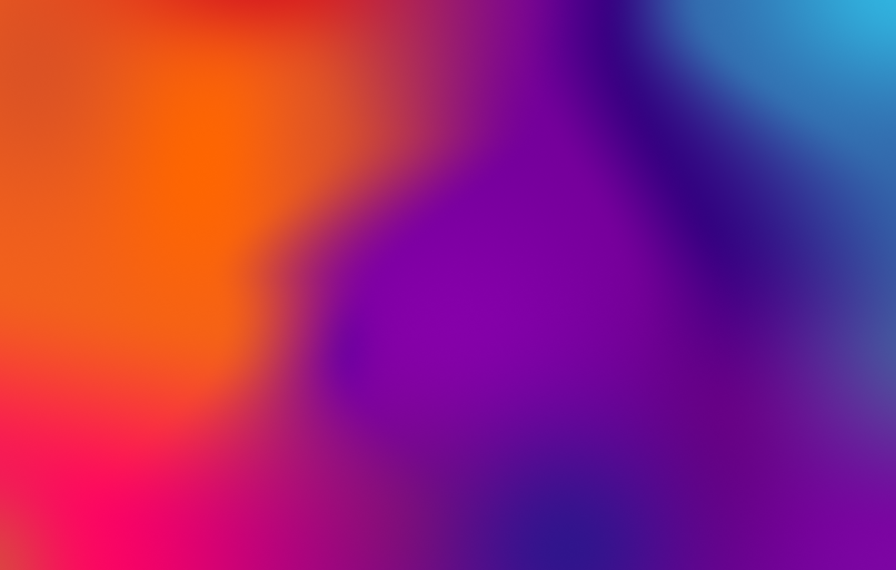
A Shadertoy shader for this background:

```glsl
// Soft elliptical falloff, 1 at the centre
float glow(vec2 p, vec2 centre, vec2 radius) {
    vec2 d = (p - centre) / radius;
    return exp(-dot(d, d));
}

// Sine hash, used for dithering
float hash(vec2 p) {
    return fract(sin(dot(p, vec2(12.9898, 78.233))) * 43758.5453);
}

// Orange field with a red top and a pink lower corner
vec3 warmColor(vec2 p) {
    vec3 col = mix(vec3(0.95, 0.38, 0.11), vec3(1.0, 0.40, 0.0), glow(p, vec2(0.34, 0.72), vec2(0.16, 0.26)));
    col = mix(col, vec3(0.83, 0.30, 0.18), smoothstep(0.38, 0.70, p.x) * smoothstep(0.40, 0.60, p.y));
    col = mix(col, vec3(0.84, 0.31, 0.15), 0.8 * glow(p, vec2(0.06, 0.88), vec2(0.18, 0.22)));
    col = mix(col, vec3(0.84, 0.10, 0.12), 0.95 * glow(p, vec2(0.47, 1.04), vec2(0.28, 0.11)));
    float pink = 1.0 - smoothstep(0.08, 0.48, p.y + 0.2 * (p.x - 0.15));
    col = mix(col, vec3(1.0, 0.01, 0.39), pink);
    return mix(col, vec3(0.82, 0.34, 0.22), 0.8 * glow(p, vec2(-0.03, -0.02), vec2(0.13, 0.18)));
}

// Purple field with violet, plum and indigo pools
vec3 purpleColor(vec2 p) {
    vec3 col = mix(vec3(0.45, 0.0, 0.60), vec3(0.53, 0.0, 0.67), glow(p, vec2(0.80, 0.39), vec2(0.28, 0.26)));
    col = mix(col, vec3(0.41, 0.0, 0.51), 0.9 * glow(p, vec2(1.27, 0.22), vec2(0.16, 0.30)));
    col = mix(col, vec3(0.48, 0.06, 0.46), 0.8 * glow(p, vec2(0.72, 0.06), vec2(0.20, 0.20)));
    col = mix(col, vec3(0.49, 0.02, 0.64), glow(p, vec2(1.6, 0.0), vec2(0.22, 0.18)));
    col = mix(col, vec3(0.19, 0.08, 0.55), glow(p, vec2(1.0, 0.03), vec2(0.20, 0.22)));
    return mix(col, vec3(0.42, 0.0, 0.63), 0.8 * glow(p, vec2(0.60, 0.39), vec2(0.05, 0.08)));
}

void mainImage(out vec4 fragColor, in vec2 fragCoord) {
    // Height runs 0 to 1, width 0 to about 1.57
    vec2 p = fragCoord / iResolution.xy * vec2(1.574, 1.0);
    vec3 col = purpleColor(p);

    // Indigo shadow along a curved edge, with blue opening behind it
    float side = p.x - 1.28 + 0.20 * smoothstep(0.45, 0.95, p.y);
    float indigo = smoothstep(-0.18, 0.03, side) * smoothstep(0.25, 0.62, p.y);
    col = mix(col, vec3(0.20, 0.0, 0.50), indigo);
    float spread = mix(0.42, 0.16, smoothstep(0.65, 1.0, p.y));
    float blue = smoothstep(-0.03, spread, side) * smoothstep(0.05, 0.42, p.y);
    vec3 blueColor = mix(vec3(0.27, 0.43, 0.62), vec3(0.20, 0.39, 0.66), smoothstep(0.25, 0.65, p.y));
    blueColor = mix(blueColor, vec3(0.19, 0.71, 0.88), glow(p, vec2(1.60, 1.03), vec2(0.26, 0.20)));
    col = mix(col, blueColor, blue);

    // Warm field on the left, its edge stepping right towards the top
    float edge = 0.48 + 0.04 * smoothstep(0.25, 0.50, p.y) + 0.24 * smoothstep(0.50, 0.78, p.y);
    float soft = 0.36 - 0.23 * smoothstep(0.08, 0.38, p.y);
    soft += 0.05 * smoothstep(0.42, 0.60, p.y) + 0.08 * smoothstep(0.70, 1.0, p.y);
    float warm = 1.0 - smoothstep(edge - soft, edge + soft, p.x);
    col = mix(col, warmColor(p), warm);

    // Dither against banding
    col += (hash(floor(p * 512.0)) - 0.5) / 255.0;
    fragColor = vec4(clamp(col, 0.0, 1.0), 1.0);
}
```
